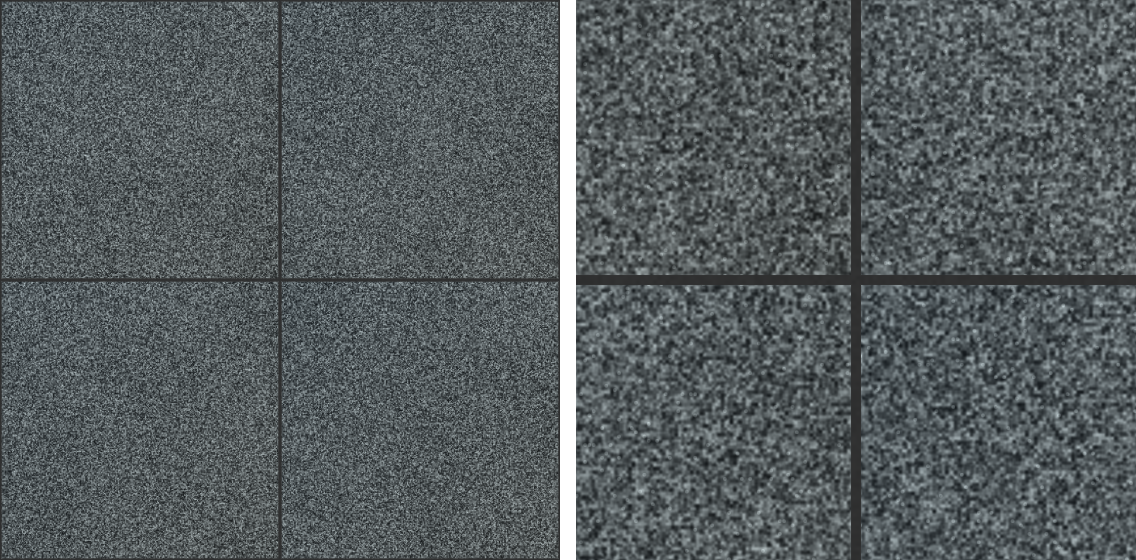
Left: the whole. Right: its middle third, enlarged.
This texture is drawn by a Shadertoy shader. Its source:

```glsl
const float TILES = 2.0;            // repeats across and down
const float JOINT_HALF = 0.0029;    // half joint width, in canvas units
const float RIM_WIDTH = 0.0018;
const float RIM_LIGHT = 0.02;
const float COARSE_CELLS = 397.0;   // grains across the canvas
const float FINE_CELLS = 547.0;
const float GRAIN_CONTRAST = 0.62;
const float GRAIN_SKEW = 0.30;      // stretches the light grains
const float FLECK_SHARE = 0.025;
const float FLECK_LIGHT = 0.15;
const float MOTTLE_CELLS = 9.0;
const float MOTTLE_AMOUNT = 0.033;
const float TILE_VARIATION = 0.014;
const vec3 STONE = vec3(0.321, 0.349, 0.358);
const vec3 GRAIN_TINT = vec3(0.96, 1.01, 1.01);
const vec3 COOL_SHIFT = vec3(-0.006, 0.0, 0.007);
const vec3 DARKEST = vec3(0.055, 0.07, 0.08);
const vec3 JOINT = vec3(0.185, 0.187, 0.188);

// Integer hash, 0 to 1
float hash(vec2 cell, uint seed) {
    uvec2 q = uvec2(ivec2(cell) + 64);
    uint h = q.x * 1597334677u ^ q.y * 3812015801u ^ seed * 2798796415u;
    h = (h ^ (h >> 16)) * 2146121005u;
    h = (h ^ (h >> 15)) * 2221713035u;
    h ^= h >> 16;
    return float(h >> 8) / 16777216.0;
}

float valueNoise(vec2 p, uint seed) {
    vec2 cell = floor(p);
    vec2 w = smoothstep(0.0, 1.0, fract(p));
    float low = mix(hash(cell, seed), hash(cell + vec2(1, 0), seed), w.x);
    float high = mix(hash(cell + vec2(0, 1), seed), hash(cell + vec2(1, 1), seed), w.x);
    return mix(low, high, w.y);
}

// Speckled stone with pale flecks and a faint uneven tone
vec3 stoneColour(vec2 p, vec2 tile, vec2 local) {
    vec2 coarsePos = p * COARSE_CELLS;
    float grain = 0.6 * valueNoise(coarsePos, 1u)
                + 0.4 * valueNoise(p * FINE_CELLS, 2u) - 0.5;
    grain += GRAIN_SKEW * grain * grain;

    float fleck = step(1.0 - FLECK_SHARE, hash(floor(coarsePos), 3u));
    fleck *= 1.0 - smoothstep(0.25, 0.65, length(fract(coarsePos) - 0.5));

    float mottle = valueNoise(p * MOTTLE_CELLS, 4u) - 0.5;
    float tileTone = hash(tile, 5u) - 0.5;
    float cool = local.y - local.x;
    float tone = mottle * MOTTLE_AMOUNT + tileTone * TILE_VARIATION;
    vec3 speckle = (grain * GRAIN_CONTRAST + fleck * FLECK_LIGHT) * GRAIN_TINT;
    return max(STONE + speckle + tone + COOL_SHIFT * cool, DARKEST);
}

void mainImage(out vec4 fragColor, in vec2 fragCoord) {
    vec2 p = fragCoord / iResolution.xy;
    float pixel = 1.0 / min(iResolution.x, iResolution.y);

    // Tile grid and distance to the nearest tile border
    vec2 tile = floor(p * TILES);
    vec2 local = fract(p * TILES);
    vec2 border = min(local, 1.0 - local) / TILES;
    float edge = min(border.x, border.y) - JOINT_HALF;

    // Worn rim, then the joint over it
    vec3 colour = stoneColour(p, tile, local);
    colour += RIM_LIGHT * (1.0 - smoothstep(0.0, RIM_WIDTH, edge));
    float jointGrain = 0.02 * (valueNoise(p * COARSE_CELLS, 6u) - 0.5);
    float stoneMask = smoothstep(-0.5 * pixel, 0.5 * pixel, edge);
    colour = mix(JOINT + jointGrain, colour, stoneMask);

    fragColor = vec4(colour, 1.0);
}
```
